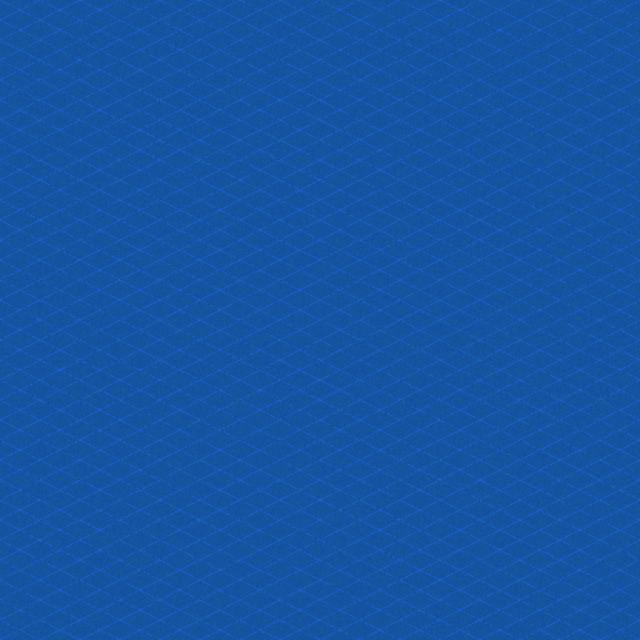
Write a WebGL 2 fragment shader that draws this pattern.

```glsl
#version 300 es
precision highp float;
// Blue mottled cloth with a fine lattice of wide, dotted diamonds.

#define REPEATS vec2(16.0, 32.0)  // diamonds across and down
#define STEPS 16.0                // stair steps along one diamond
#define RISING_KEPT 0.88          // share of stitches kept on rising lines
#define FALLING_KEPT 0.74         // share of stitches kept on falling lines
#define GRAIN 0.035               // light and dark variation of the cloth
#define SAMPLES 3                 // antialiasing samples per axis

uniform vec2 u_resolution;
out vec4 outColor;

const vec3 CLOTH_MID   = vec3(0.080, 0.330, 0.620);
const vec3 CLOTH_BLUE  = vec3(0.080, 0.316, 0.645);
const vec3 CLOTH_GREEN = vec3(0.080, 0.343, 0.592);
const vec3 LINE_SOFT   = vec3(0.085, 0.375, 0.745);
const vec3 LINE_BRIGHT = vec3(0.110, 0.370, 0.835);

float hash(vec2 cell, float seed) {
    vec3 p = fract(vec3(cell.xyx + seed) * 0.1031);
    p += dot(p, p.yzx + 33.33);
    return fract((p.x + p.y) * p.z);
}

// Three close shades, chosen thread by thread
vec3 clothColor(vec2 thread) {
    float pick = hash(thread, 3.0);
    vec3 color = pick < 0.49 ? CLOTH_MID : (pick < 0.80 ? CLOTH_BLUE : CLOTH_GREEN);
    float grain = hash(thread, 17.0) - 0.5;
    return color + GRAIN * grain * vec3(0.6, 1.0, 0.8);
}

// Chance of a stitch here; each step is two threads wide, one high
float stitchChance(vec2 thread) {
    vec2 stitch = vec2(floor(thread.x * 0.5), thread.y);
    float rising = mod(stitch.x - stitch.y, STEPS) < 0.5 ? RISING_KEPT : 0.0;
    float falling = mod(stitch.x + stitch.y + 1.0, STEPS) < 0.5 ? FALLING_KEPT : 0.0;
    return max(rising, falling);
}

vec3 weave(vec2 uv) {
    // The thread grid wraps after a whole number of repeats
    vec2 threads = REPEATS * vec2(2.0, 1.0) * STEPS;
    vec2 thread = mod(floor(uv * threads), threads);

    // Missing and uneven stitches make the lines look dotted
    float present = hash(thread, 41.0) < stitchChance(thread) ? 1.0 : 0.0;
    float shine = hash(thread, 67.0);
    vec3 stitchColor = mix(LINE_SOFT, LINE_BRIGHT, shine);
    stitchColor.g += 0.05 * (hash(thread, 89.0) - 0.5);
    return mix(clothColor(thread), stitchColor, present);
}

void main() {
    // Average samples within the pixel to smooth the edges
    vec3 color = vec3(0.0);
    for (int y = 0; y < SAMPLES; y++) {
        for (int x = 0; x < SAMPLES; x++) {
            vec2 offset = (vec2(x, y) + 0.5) / float(SAMPLES) - 0.5;
            color += weave((gl_FragCoord.xy + offset) / u_resolution);
        }
    }
    outColor = vec4(color / float(SAMPLES * SAMPLES), 1.0);
}
```
